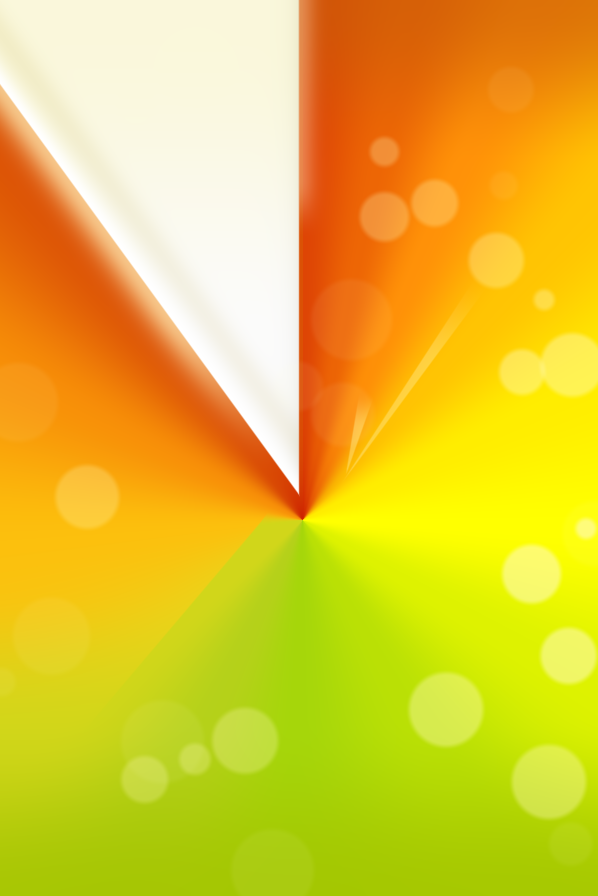
A Shadertoy shader for this background:

```glsl
// A fan of warm and green light turning around a hub, split by a pale wedge.
// An angular colour ramp forms the fan; signed distances cut the wedge, seam
// and light shards, and soft discs are laid on top. Unit: canvas width.
#define HUB vec2(0.506, 0.629)
#define APEX vec2(0.5, 0.672)
#define WEDGE_NORMAL vec2(0.808, 0.588)
#define SEAM_POINT vec2(0.465, 0.660)
#define SEAM_NORMAL vec2(-0.763, 0.646)
#define GLOW_WIDTH 0.036
#define DISC_SOFTNESS 0.006
#define FAINT_DISCS 14

// Colour and clockwise angle from straight up, in degrees.
const vec4 FAN[11] = vec4[11](
    vec4(0.87, 0.27, 0.02, 0.0), vec4(0.93, 0.40, 0.02, 12.0),
    vec4(1.00, 0.57, 0.03, 24.0), vec4(1.00, 0.77, 0.01, 42.0),
    vec4(1.00, 0.93, 0.00, 65.0), vec4(1.00, 1.00, 0.00, 92.0),
    vec4(0.87, 0.95, 0.00, 120.0), vec4(0.73, 0.88, 0.02, 150.0),
    vec4(0.65, 0.84, 0.04, 182.0), vec4(0.71, 0.82, 0.10, 205.0),
    vec4(0.82, 0.84, 0.10, 230.0));

// Centre and radius of the bright discs.
const vec3 DISCS[16] = vec3[16](
    vec3(0.643, 1.246, 0.024), vec3(0.643, 1.137, 0.041),
    vec3(0.727, 1.160, 0.039), vec3(0.830, 1.064, 0.046),
    vec3(0.910, 0.998, 0.017), vec3(0.873, 0.877, 0.038),
    vec3(0.957, 0.889, 0.053), vec3(0.889, 0.539, 0.049),
    vec3(0.951, 0.402, 0.047), vec3(0.980, 0.615, 0.017),
    vec3(0.746, 0.312, 0.062), vec3(0.918, 0.191, 0.062),
    vec3(0.410, 0.260, 0.055), vec3(0.242, 0.195, 0.039),
    vec3(0.326, 0.229, 0.026), vec3(0.146, 0.668, 0.053));

float hash(float n) { return fract(sin(n * 12.99) * 4375.5); }

float bell(float x) { return exp(-x * x); }

vec3 fanColor(float angle) {
    vec3 col = FAN[0].rgb;
    for (int i = 1; i < 11; i++)
        col = mix(col, FAN[i].rgb, smoothstep(FAN[i - 1].w, FAN[i].w, angle));
    return col;
}

vec3 amberColor(float angle) {
    vec3 col = mix(vec3(0.92, 0.83, 0.10), vec3(0.99, 0.75, 0.05), smoothstep(222.0, 270.0, angle));
    col = mix(col, vec3(0.97, 0.56, 0.03), smoothstep(265.0, 300.0, angle));
    return mix(col, vec3(0.86, 0.32, 0.02), smoothstep(296.0, 323.0, angle));
}

float disc(vec2 p, vec2 centre, float radius) {
    float d = length(p - centre) - radius;
    return 1.0 - smoothstep(-DISC_SOFTNESS, DISC_SOFTNESS, d);
}

// Thin triangle of light that widens from its tip a towards b.
float shard(vec2 p, vec2 a, vec2 b, float width, float px) {
    vec2 dir = b - a;
    float t = dot(p - a, dir) / dot(dir, dir);
    float d = length(p - a - dir * t) - width * clamp(t, 0.0, 1.0);
    float ends = smoothstep(0.0, 0.1, t) * (1.0 - smoothstep(0.6, 1.05, t));
    return (1.0 - smoothstep(-px, px, d)) * ends;
}

void mainImage(out vec4 fragColor, in vec2 fragCoord) {
    float px = 1.0 / iResolution.x;
    vec2 p = fragCoord * px;
    p.y *= 1.5 * iResolution.x / iResolution.y;
    vec2 q = p - HUB;
    float angle = mod(degrees(atan(q.x, q.y)) + 360.0, 360.0);

    // Fan, with the amber part parted from the green by a seam
    float seam = smoothstep(-px, px, dot(p - SEAM_POINT, SEAM_NORMAL));
    float amber = max(seam * step(180.0, angle), smoothstep(262.0, 285.0, angle));
    amber *= smoothstep(0.25, 0.52, p.y);
    vec3 col = mix(fanColor(angle), amberColor(angle), amber);

    // Shade at the top and bottom, and the red heart above the hub
    col = mix(col, vec3(0.78, 0.36, 0.03), 0.6 * smoothstep(1.22, 1.5, p.y));
    col = mix(col, vec3(0.64, 0.77, 0.0), 0.85 * (1.0 - smoothstep(0.0, 0.3, p.y)));
    float upward = smoothstep(0.6, 1.0, q.y / max(length(q), px));
    col = mix(col, vec3(0.80, 0.12, 0.0), upward * exp(-14.0 * length(q)));

    // Glows just outside the wedge
    float edge = dot(p - APEX, WEDGE_NORMAL);
    float right = APEX.x - p.x;
    float leftGlow = bell(edge / GLOW_WIDTH) * step(0.0, right) * smoothstep(0.70, 0.98, p.y);
    col = mix(col, vec3(1.0, 0.92, 0.70), 0.75 * leftGlow);
    float rightGlow = bell(right / 0.026) * step(right, 0.0) * smoothstep(1.10, 1.20, p.y);
    col = mix(col, vec3(0.98, 0.80, 0.65), 0.45 * rightGlow);

    // Pale wedge with soft shading along its sides
    vec3 pale = mix(vec3(0.985), vec3(0.98, 0.97, 0.86), smoothstep(0.9, 1.45, p.y));
    pale -= vec3(0.05, 0.05, 0.06) * exp(-max(right, 0.0) / 0.014);
    pale -= vec3(0.03, 0.04, 0.08) * bell((edge - 0.05) / 0.025);
    pale = mix(pale, vec3(1.0), bell(edge / 0.018));
    float wedge = smoothstep(-px, px, min(edge, right));
    col = mix(col, pale, wedge);

    // Light shards
    float light = shard(p, vec2(0.570, 0.689), vec2(0.797, 1.016), 0.012, px);
    light = max(light, shard(p, vec2(0.578, 0.703), vec2(0.612, 0.835), 0.012, px));
    col = mix(col, vec3(1.0, 0.90, 0.50), 0.5 * light);

    // Bright discs, strongest near the right side
    for (int i = 0; i < 16; i++) {
        vec3 d = DISCS[i];
        float strength = 0.27 + 0.36 * bell(length(d.xy - vec2(1.0, 0.58)) / 0.38);
        col = mix(col, vec3(1.0, 0.98, 0.72), strength * disc(p, d.xy, d.z));
    }

    // Faint scattered discs
    for (int i = 0; i < FAINT_DISCS; i++) {
        float n = float(i) + 1.0;
        vec2 centre = vec2(hash(n), 1.5 * hash(n + 31.0));
        col = mix(col, vec3(1.0, 1.0, 0.85), 0.07 * disc(p, centre, mix(0.02, 0.07, hash(n + 67.0))));
    }
    fragColor = vec4(clamp(col, 0.0, 1.0), 1.0);
}
```
